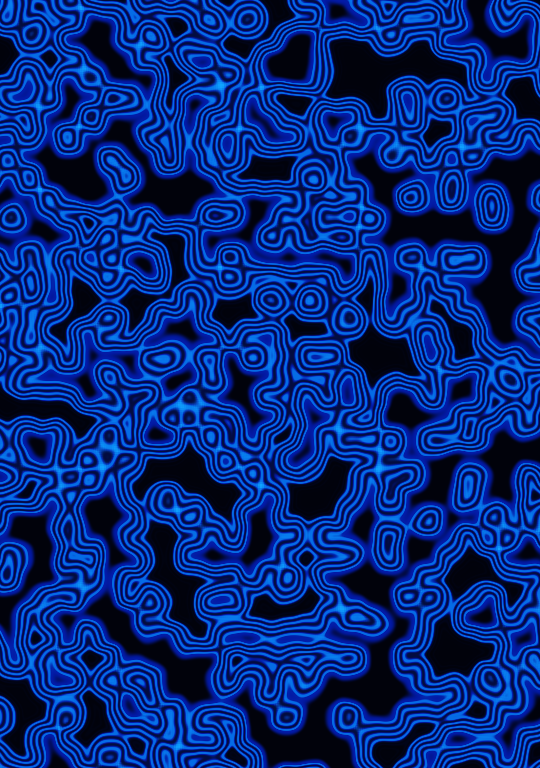
Reproduce this pattern procedurally as a Shadertoy shader.

```glsl
// Glowing blue contour lines winding around the islands of a smooth two-state field.

const float CELLS_ACROSS = 27.0;   // grid cells over the canvas width
const float JITTER = 0.5;          // scatter of the cell points
const float FALLOFF = 3.0;         // tightness of each point's influence
const float FLOOR_WEIGHT = 1e-4;   // keeps the log ratio finite
const float LINE_STEP = 1.5;       // field change from line to line
const float CLUSTER_SIZE = 3.5;    // cells per patch of like states
const vec2 CLUSTER_RANGE = vec2(0.14, 0.84);

const vec3 BLACK = vec3(0.004, 0.008, 0.045);
const vec3 NAVY = vec3(0.01, 0.045, 0.25);
const vec3 BLUE = vec3(0.01, 0.10, 0.66);
const vec3 AZURE = vec3(0.02, 0.42, 0.90);
const vec3 CYAN = vec3(0.06, 0.64, 1.0);
const float TAU = 6.2831853;

float hash(vec2 p) {
    return fract(sin(dot(p, vec2(127.1, 311.7))) * 43758.547);
}

float valueNoise(vec2 p) {
    vec2 i = floor(p), f = fract(p);
    f = f * f * (3.0 - 2.0 * f);
    float low = mix(hash(i), hash(i + vec2(1, 0)), f.x);
    float high = mix(hash(i + vec2(0, 1)), hash(i + vec2(1, 1)), f.x);
    return mix(low, high, f.y);
}

// Log ratio of the influence of "on" points to that of "off" points
float stateField(vec2 p) {
    vec2 home = floor(p);
    float on = FLOOR_WEIGHT, off = FLOOR_WEIGHT;
    for (int y = -2; y <= 2; y++) {
        for (int x = -2; x <= 2; x++) {
            vec2 cell = home + vec2(x, y);
            vec2 scatter = vec2(hash(cell + 17.3), hash(cell + 41.9)) - 0.5;
            vec2 d = p - cell - 0.5 - JITTER * scatter;
            float weight = exp(-FALLOFF * dot(d, d));
            float chance = mix(CLUSTER_RANGE.x, CLUSTER_RANGE.y,
                               valueNoise(cell / CLUSTER_SIZE + 7.7));
            if (hash(cell + 3.1) < chance) on += weight;
            else off += weight;
        }
    }
    return log(on / off);
}

void mainImage(out vec4 fragColor, in vec2 fragCoord) {
    float scale = CELLS_ACROSS / iResolution.x;
    float field = stateField(fragCoord * scale);
    vec2 slope = vec2(dFdx(field), dFdy(field));

    // Evenly spaced lines, averaged out where too dense to resolve
    float lines = 0.5 + 0.5 * cos(TAU * field / LINE_STEP);
    lines = mix(lines, 0.4, smoothstep(0.38, 0.75, length(slope) / LINE_STEP));

    // Crisp outer end, soft glowing inner end
    float outer = smoothstep(-4.2, -3.3, field);
    float band = outer * (1.0 - smoothstep(1.4, 3.0, field));
    float glow = smoothstep(0.6, 2.0, field) * (1.0 - smoothstep(1.9, 4.2, field));
    float faint = 0.10 * lines * (1.0 - outer) * smoothstep(-8.5, -4.0, field);
    float light = max(lines * band, 0.5 * glow) + faint;

    vec3 color = mix(BLACK, NAVY, band);
    color = mix(color, BLUE, smoothstep(0.0, 0.55, light));
    color = mix(color, AZURE, smoothstep(0.45, 0.95, light));

    // Flat saddles between neighbouring islands shine brightest
    float flatness = 1.0 - smoothstep(0.5, 4.0, length(slope) / scale);
    color = mix(color, CYAN, flatness * lines * band * exp(-0.5 * field * field));

    fragColor = vec4(color, 1.0);
}
```
